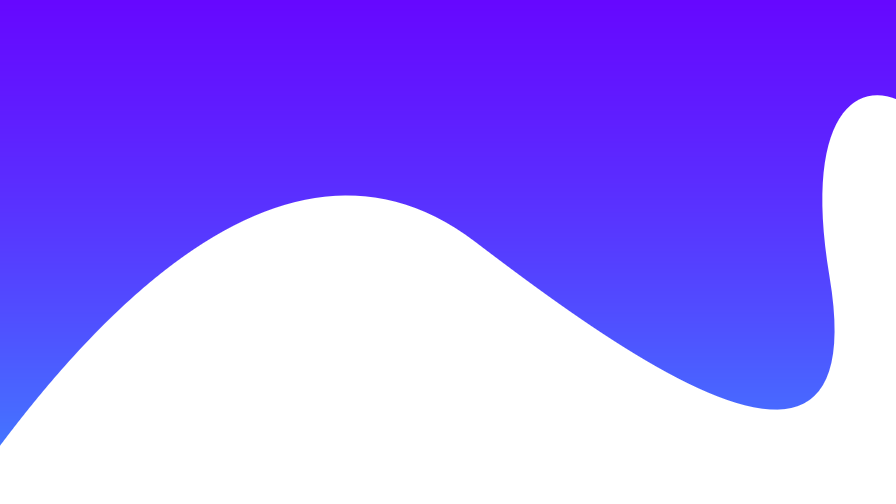
Reproduce this background procedurally as a Shadertoy shader.

```glsl
// Violet-to-blue vertical gradient above a smooth white wave that curls up at the right.

// Lengths are in canvas heights; the layout is designed for 16:9.
const float ASPECT = 16.0 / 9.0;
const int CURVE_STEPS = 48;

const vec3 SKY_TOP = vec3(0.40, 0.03, 1.0);
const vec3 SKY_BOTTOM = vec3(0.244, 0.533, 1.0);
const vec3 WAVE_COLOR = vec3(1.0);
const float SKY_EASE = 0.33;   // 0 = linear gradient, 1 = quadratic

// Curve joints and the handles that shape them.
const vec2 WAVE_START  = vec2(0.0, 0.1157);
const vec2 START_HANDLE = vec2(0.2917, 0.5046);
const vec2 HILL_HANDLE = vec2(0.6319, 0.7569);
const vec2 HILL_END    = vec2(0.9421, 0.5208);
const vec2 DIP_HANDLE  = vec2(1.7315, -0.0579);
const vec2 DIP_END     = vec2(1.6458, 0.4514);
const vec2 CURL_HANDLE = vec2(1.8866, 0.8727);
const vec2 CURL_END    = vec2(1.9398, 0.5370);

vec2 cubicBezier(vec2 a, vec2 b, vec2 c, vec2 d, float t) {
    float s = 1.0 - t;
    return s * s * s * a + 3.0 * s * s * t * b + 3.0 * s * t * t * c + t * t * t * d;
}

float segmentDistance(vec2 p, vec2 a, vec2 b) {
    vec2 ab = b - a;
    float h = clamp(dot(p - a, ab) / dot(ab, ab), 0.0, 1.0);
    return length(p - a - h * ab);
}

// Adds one curve: nearest distance, and a sign flip for each crossing above p.
void addCurve(vec2 p, vec2 a, vec2 b, vec2 c, vec2 d,
              inout float nearest, inout float side) {
    vec2 from = a;
    for (int i = 1; i <= CURVE_STEPS; i++) {
        vec2 to = cubicBezier(a, b, c, d, float(i) / float(CURVE_STEPS));
        nearest = min(nearest, segmentDistance(p, from, to));
        if ((from.x > p.x) != (to.x > p.x)) {
            float crossingY = mix(from.y, to.y, (p.x - from.x) / (to.x - from.x));
            if (crossingY > p.y) side = -side;
        }
        from = to;
    }
}

// Signed distance to the wave, negative inside; joints mirror their handles.
float waveDistance(vec2 p) {
    float nearest = 10.0;
    float side = 1.0;
    addCurve(p, WAVE_START, START_HANDLE, HILL_HANDLE, HILL_END, nearest, side);
    addCurve(p, HILL_END, 2.0 * HILL_END - HILL_HANDLE, DIP_HANDLE, DIP_END, nearest, side);
    addCurve(p, DIP_END, 2.0 * DIP_END - DIP_HANDLE, CURL_HANDLE, CURL_END, nearest, side);
    return side * nearest;
}

void mainImage(out vec4 fragColor, in vec2 fragCoord) {
    vec2 p = fragCoord / iResolution.xy * vec2(ASPECT, 1.0);

    // Sky gradient, slightly slower near the top
    float depth = 1.0 - p.y;
    vec3 color = mix(SKY_TOP, SKY_BOTTOM, mix(depth, depth * depth, SKY_EASE));

    // Wave with a one-pixel soft edge
    float pixel = 1.0 / iResolution.y;
    float coverage = clamp(0.5 - waveDistance(p) / pixel, 0.0, 1.0);
    fragColor = vec4(mix(color, WAVE_COLOR, coverage), 1.0);
}
```
